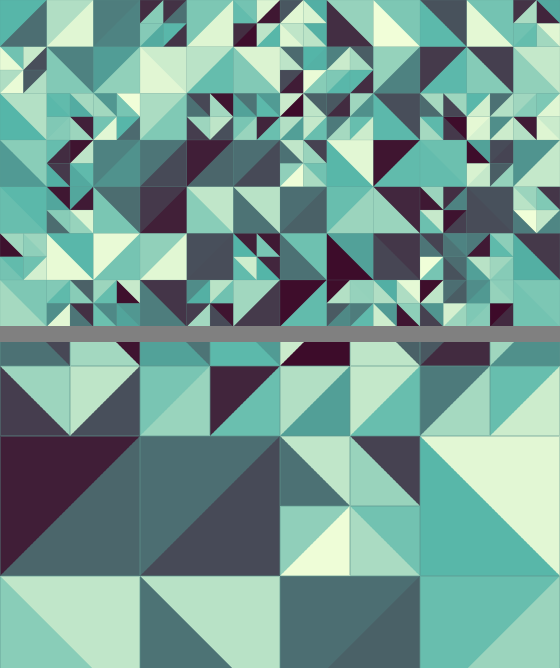
Top, the full canvas; bottom, a detail of the centre.
Give the GLSL for this background, as a Shadertoy shader.

```glsl
const float COLUMNS = 12.0;
const float SPLIT_CHANCE = 0.5;
const float SEAM_HALF_WIDTH = 0.007;
const float SEAM_STRENGTH = 0.35;
const int SAMPLES = 4;

const vec3 PLUM  = vec3(0.24, 0.04, 0.16);
const vec3 SLATE = vec3(0.29, 0.36, 0.39);
const vec3 TEAL  = vec3(0.33, 0.71, 0.66);
const vec3 MINT  = vec3(0.67, 0.86, 0.76);
const vec3 CREAM = vec3(0.95, 1.00, 0.85);
const vec3 SEAM  = vec3(0.36, 0.58, 0.55);

float hash(vec2 id, float seed) {
    return fract(sin(dot(id, vec2(127.1, 311.7)) + seed * 74.7) * 43758.5453);
}

float ramp(float from, float to, float t) {
    return clamp((t - from) / (to - from), 0.0, 1.0);
}

// Continuous palette from dark plum to cream
vec3 palette(float t) {
    vec3 color = mix(PLUM, SLATE, ramp(0.0, 0.23, t));
    color = mix(color, TEAL, ramp(0.23, 0.46, t));
    color = mix(color, MINT, ramp(0.46, 0.76, t));
    return mix(color, CREAM, ramp(0.76, 1.0, t));
}

// One square cut along a random diagonal into two flat triangles
vec3 triangleTile(vec2 local, vec2 id, float seed) {
    if (hash(id, seed) < 0.5) local.x = 1.0 - local.x;
    float side = step(local.x, local.y);
    return palette(hash(id, seed + 1.0 + side));
}

float edgeDistance(vec2 local) {
    vec2 d = min(local, 1.0 - local);
    return min(d.x, d.y);
}

// Each cell is a single tile or a two by two block of smaller ones
vec3 mosaic(vec2 p) {
    float scale = hash(floor(p), 1.0) < SPLIT_CHANCE ? 2.0 : 1.0;
    vec2 local = fract(p * scale);
    vec3 color = triangleTile(local, floor(p * scale), 4.0 * scale);

    // Faint hairline between neighbouring tiles
    float seam = step(edgeDistance(local) / scale, SEAM_HALF_WIDTH);
    return mix(color, SEAM, seam * SEAM_STRENGTH);
}

void mainImage(out vec4 fragColor, in vec2 fragCoord) {
    vec3 sum = vec3(0.0);

    // Supersampling smooths every edge; rows are counted from the top
    for (int j = 0; j < SAMPLES; j++) {
        for (int i = 0; i < SAMPLES; i++) {
            vec2 offset = (vec2(i, j) + 0.5) / float(SAMPLES) - 0.5;
            vec2 point = fragCoord + offset;
            point.y = iResolution.y - point.y;
            sum += mosaic(point * COLUMNS / iResolution.x);
        }
    }
    fragColor = vec4(sum / float(SAMPLES * SAMPLES), 1.0);
}
```
